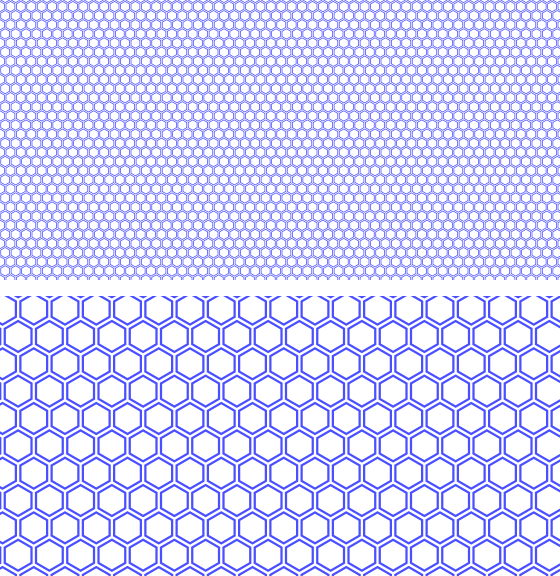
Top: the whole. Bottom: its middle third, enlarged.
This pattern is drawn by a Shadertoy shader. Its source:

```glsl
// Honeycomb of separate thin blue hexagon outlines on white.

// Distance from the centre of a pointy-top hexagon, measured along its apothem.
float hexDistance(vec2 p) {
    p = abs(p);
    return max(p.x, dot(p, vec2(0.5, 0.8660254)));
}

// Outline mask: the hexagons sit on two interleaved rectangular lattices.
float hexOutline(vec2 p) {
    vec2 tile = vec2(28.0, 49.0);
    vec2 evenRow = mod(p, tile) - 0.5 * tile;
    vec2 oddRow = mod(p + 0.5 * tile, tile) - 0.5 * tile;
    float d = min(hexDistance(evenRow), hexDistance(oddRow));
    return step(11.0, d) * step(d, 13.0);
}

void mainImage(out vec4 fragColor, in vec2 fragCoord) {
    // The canvas height holds 15.36 tiles, two rows in each.
    float unitsPerPixel = 15.36 * 49.0 / iResolution.y;

    // Average a grid of samples, since the lines can be thinner than a pixel.
    const int SAMPLES = 8;
    float coverage = 0.0;
    for (int j = 0; j < SAMPLES; j++) {
        for (int i = 0; i < SAMPLES; i++) {
            vec2 offset = (vec2(i, j) + 0.5) / float(SAMPLES) - 0.5;
            coverage += hexOutline((fragCoord + offset) * unitsPerPixel);
        }
    }
    coverage /= float(SAMPLES * SAMPLES);

    vec3 lineBlue = vec3(0.29, 0.31, 1.0);
    fragColor = vec4(mix(vec3(1.0), lineBlue, coverage), 1.0);
}
```
